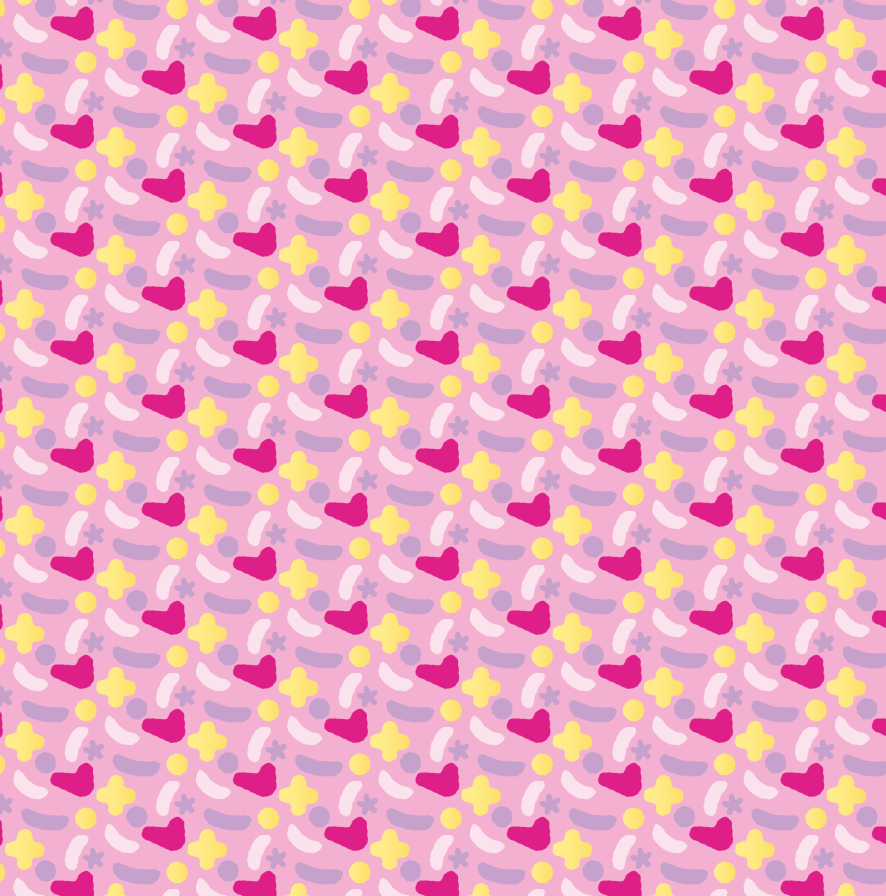
This pattern is drawn by a WebGL 2 fragment shader. Its source:

```glsl
#version 300 es
precision highp float;
// Confetti print: hearts, plus blossoms, dots, bent strips and small stars on pink.
// Each motif is a distance function folded onto one half-drop lattice, about
// 4.9 periods across and 8.3 down, with a slight hand-cut wobble on its edge.
uniform vec2 u_resolution;
out vec4 fragColor;

const float UNITS = 1152.0;              // drawing units per canvas height
const vec2 PERIOD = vec2(234.7, 138.9);  // lattice period in those units

vec2 gradientAt(vec2 cell) {
    float h = fract(sin(dot(cell, vec2(127.1, 311.7))) * 4358.5);
    return vec2(cos(6.2832 * h), sin(6.2832 * h));
}

float gradientNoise(vec2 p) {
    vec2 i = floor(p), f = fract(p);
    vec2 u = f * f * f * (f * (f * 6.0 - 15.0) + 10.0);
    vec2 e = vec2(1, 0);
    float low = mix(dot(gradientAt(i), f), dot(gradientAt(i + e), f - e), u.x);
    float high = mix(dot(gradientAt(i + e.yx), f - e.yx), dot(gradientAt(i + 1.0), f - 1.0), u.x);
    return mix(low, high, u.y);
}

// Offset from the nearest copy of a motif on the half-drop lattice
vec2 nearest(vec2 p, vec2 centre) {
    vec2 a = p - centre;
    vec2 b = a - 0.5 * PERIOD;
    a -= PERIOD * round(a / PERIOD);
    b -= PERIOD * round(b / PERIOD);
    return dot(a, a) < dot(b, b) ? a : b;
}

float smoothMin(float a, float b, float k) {
    float h = max(k - abs(a - b), 0.0) / k;
    return min(a, b) - 0.25 * k * h * h;
}

// Capsule whose radius goes from ra to rb
float taper(vec2 p, vec2 a, vec2 b, float ra, float rb) {
    vec2 ab = b - a;
    float t = clamp(dot(p - a, ab) / dot(ab, ab), 0.0, 1.0);
    return length(p - a - ab * t) - mix(ra, rb, t);
}

// Rounded strip bent into a shallow parabola
float strip(vec2 p, float angle, float halfLength, float bend, float radius) {
    float c = cos(angle), s = sin(angle);
    vec2 q = vec2(c * p.x + s * p.y, c * p.y - s * p.x);
    q.y += bend * q.x * q.x;
    q.x -= clamp(q.x, -halfLength, halfLength);
    return length(q) - radius;
}

float heart(vec2 p) {
    float left = taper(p, vec2(-20, -1), vec2(10, 6), 9.0, 15.0);
    float right = taper(p, vec2(16, -12), vec2(12, 5), 10.0, 15.5);
    return smoothMin(left, right, 2.0);
}

float plusBlossom(vec2 p) {
    float across = taper(p, vec2(-16, 0), vec2(16, 1), 9.5, 9.8);
    float down = taper(p, vec2(0.5, -16), vec2(0, 17), 10.0, 9.6);
    return smoothMin(across, down, 7.0);
}

float star(vec2 p) {
    float d = length(p) - 6.0;
    for (int i = 0; i < 5; i++) {
        float a = 1.2566 * float(i) - 1.75;
        d = smoothMin(d, taper(p, vec2(0), vec2(cos(a), sin(a)) * 10.5, 4.5, 3.6), 1.5);
    }
    return d;
}

// Roughens the outline equally in every repeat, then covers the ground
void paint(inout vec3 colour, vec3 ink, float d, vec2 local) {
    float wobble = 1.3 * gradientNoise(local / 7.0 + 31.0);
    float edge = 0.75 * UNITS / u_resolution.y;
    colour = mix(colour, ink, 1.0 - smoothstep(-edge, edge, d + wobble));
}

void main() {
    // Drawing units, y running downwards from the top edge
    vec2 p = gl_FragCoord.xy / u_resolution.y;
    p = vec2(p.x, 1.0 - p.y) * UNITS - vec2(380, 384);

    vec3 purple = vec3(0.775, 0.63, 0.80);
    vec3 cream = vec3(0.98, 0.89, 0.93);
    vec3 paleYellow = vec3(1.0, 0.925, 0.54);
    vec3 gold = vec3(0.99, 0.88, 0.42);
    vec3 colour = vec3(0.957, 0.692, 0.816);

    // Purple strip, dot and star
    vec2 q = nearest(p, vec2(146, 117.3));
    paint(colour, purple, strip(q, 0.19, 21.0, 0.007, 9.7), q);
    q = nearest(p, vec2(148, 180));
    paint(colour, purple, length(q) - 13.6, q);
    q = nearest(p, vec2(93, 95));
    paint(colour, purple, star(q), q);

    // Cream strips
    q = nearest(p, vec2(67.2, 85));
    paint(colour, cream, strip(q, 1.98, 15.5, 0.01, 8.8), q);
    q = nearest(p, vec2(125, 213));
    paint(colour, cream, strip(q, 0.6, 16.0, 0.013, 9.0), q);

    // Yellow dot and plus, shaded from left to right
    q = nearest(p, vec2(82.5, 182));
    paint(colour, mix(paleYellow, gold, smoothstep(-14.0, 14.0, q.x)), length(q) - 13.8, q);
    q = nearest(p, vec2(121, 152.3));
    paint(colour, mix(paleYellow, gold, smoothstep(-16.0, 28.0, q.x)), plusBlossom(q), q);

    q = nearest(p, vec2(66, 133));
    paint(colour, vec3(0.875, 0.12, 0.535), heart(q), q);
    fragColor = vec4(colour, 1);
}
```
